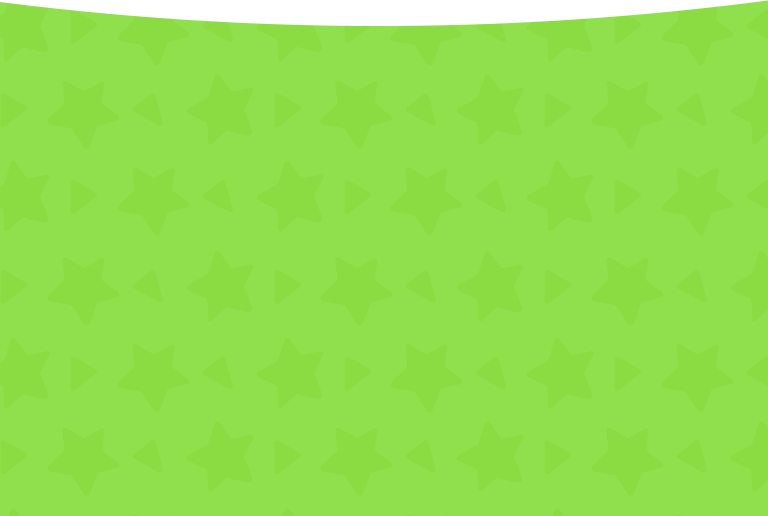
A WebGL 1 fragment shader for this pattern:

```glsl
precision highp float;
// Tone-on-tone green pattern of soft stars and small triangles under a white curved edge.
// Each tile holds one star and one triangle; alternate tiles turn them, alternate rows
// are shifted sideways. Shapes are rounded signed distances in a 768-unit-wide space.

uniform vec2 u_resolution;

float segmentDistance(vec2 p, vec2 a, vec2 b) {
  vec2 ab = b - a;
  return length(p - a - ab * clamp(dot(p - a, ab) / dot(ab, ab), 0.0, 1.0));
}

// Positive when p lies to the left of the line from a to b.
float side(vec2 p, vec2 a, vec2 b) {
  vec2 ab = b - a, ap = p - a;
  return ab.x * ap.y - ab.y * ap.x;
}

// Hand-cut five-pointed star: the angle is bent a little before folding into one arm.
float starDistance(vec2 p, float flip) {
  float angle = atan(p.y, p.x + 1e-4);
  float bend = mix(0.07 * cos(angle + 0.8), 0.08 * cos(2.0 * angle - 0.5), flip);
  float turn = radians(mix(56.0, 33.0, flip));
  float sector = radians(72.0);
  float folded = abs(mod(angle - bend - turn + 0.5 * sector, sector) - 0.5 * sector);
  float stretch = 1.0 + 0.05 * (1.0 - flip) * cos(angle + 1.9);
  vec2 q = length(p) / stretch * vec2(cos(folded), sin(folded));
  vec2 tip = vec2(33.6, 0.0);
  vec2 notch = 17.0 * vec2(cos(0.5 * sector), sin(0.5 * sector));
  float inside = sign(side(q, tip, notch));
  return -inside * segmentDistance(q, tip, notch) - 3.0;
}

// Rounded triangle pointing left, or right when flipped.
float triangleDistance(vec2 p, float flip) {
  vec2 a = mix(vec2(-14.0, 0.0), vec2(14.7, 1.5), flip);
  vec2 b = mix(vec2(10.7, -13.4), vec2(-6.3, 13.5), flip);
  vec2 c = mix(vec2(3.3, 13.7), vec2(-6.3, -15.0), flip);
  float d = min(segmentDistance(p, a, b),
                min(segmentDistance(p, b, c), segmentDistance(p, c, a)));
  float inside = min(side(p, a, b), min(side(p, b, c), side(p, c, a)));
  return -sign(inside) * d - 2.7;
}

void main() {
  float unit = 768.0 / u_resolution.x;
  float x = gl_FragCoord.x * unit;
  float depth = (u_resolution.y - gl_FragCoord.y) * unit;

  // Rows: every second pair sits slightly lower, odd rows move right.
  float row = floor((depth - 110.5) / 86.75 + 0.5);
  float lowered = 3.2 * step(1.5, mod(row, 4.0));
  float y = 110.5 + 86.75 * row + lowered - depth;

  // Tiles: one star and one triangle each, with small uneven gaps.
  float across = x - 83.5 - 70.0 * mod(row, 2.0);
  float tile = floor((across + 42.0) / 136.0);
  float flip = mod(tile, 2.0);
  float oddPair = mod(floor(tile * 0.5), 2.0);
  float nudge = mix(oddPair, 4.0 - 2.0 * oddPair, flip);
  vec2 p = vec2(across - 136.0 * tile - nudge, y);

  float star = starDistance(p, flip);
  float triangle = triangleDistance(p - vec2(mix(66.0, 60.0, flip), 1.0), flip);
  float motif = clamp(0.5 - min(star, triangle) / unit, 0.0, 1.0);
  vec3 color = mix(vec3(0.565, 0.878, 0.302), vec3(0.541, 0.863, 0.259), motif);

  // White band with a shallow sagging lower edge.
  float sag = (x - 378.0) / 378.0;
  float edge = 26.0 - 24.0 * sag * sag;
  color = mix(color, vec3(1.0), clamp(0.5 + (edge - depth) / unit, 0.0, 1.0));

  gl_FragColor = vec4(color, 1.0);
}
```
